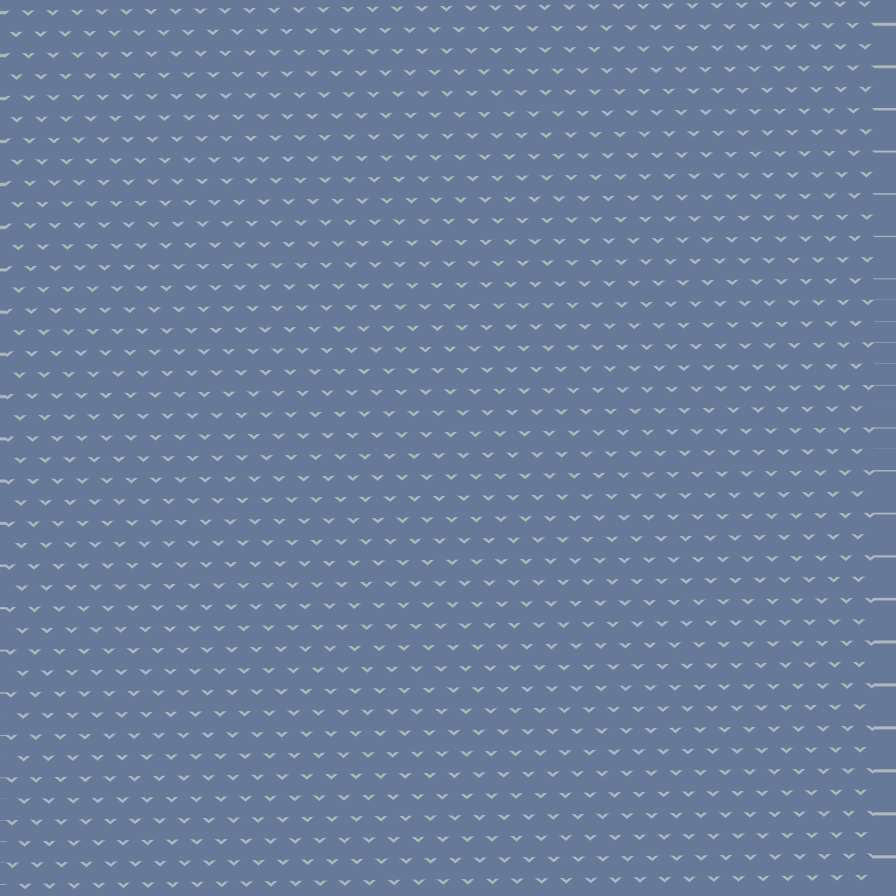
This pattern is drawn by a Shadertoy shader. Its source:

```glsl
const vec3 SLATE_BLUE = vec3(0.405, 0.476, 0.600);
const vec3 PALE_GREY = vec3(0.680, 0.725, 0.750);

const float TILT = 0.0106;                      // radians, counter-clockwise
const vec2 PITCH = vec2(21.09, 18.256) / 768.0; // spacing across and down
const vec2 ANCHOR = vec2(0.0313, 0.9853);       // centre of one chevron
const vec2 SIDE_LIMITS = vec2(0.0065, 0.9758);  // beyond these the edge smears

vec2 rotate(vec2 p, float angle) {
    float c = cos(angle), s = sin(angle);
    return vec2(c * p.x + s * p.y, c * p.y - s * p.x);
}

// Centre-relative position in a lattice whose odd rows shift by half a step
vec2 staggeredCell(vec2 p, vec2 pitch) {
    float row = floor(p.y / pitch.y + 0.5);
    float column = p.x / pitch.x - 0.5 * mod(row, 2.0);
    return vec2(fract(column + 0.5) - 0.5, p.y / pitch.y - row) * pitch;
}

// V shape with level tips; thickness is measured vertically
float chevronDistance(vec2 p, vec2 halfSize, float thickness) {
    float slope = 2.0 * halfSize.y / halfSize.x;
    float rise = p.y + halfSize.y - 0.5 * thickness - slope * abs(p.x);
    float arms = (abs(rise) - 0.5 * thickness) / sqrt(1.0 + slope * slope);
    return max(arms, p.y - halfSize.y);
}

float coverage(float distanceToEdge, float pixel) {
    return clamp(0.5 - distanceToEdge / pixel, 0.0, 1.0);
}

void mainImage(out vec4 fragColor, in vec2 fragCoord) {
    vec2 uv = fragCoord / iResolution.xy;
    float pixel = 1.0 / min(iResolution.x, iResolution.y);

    // Stretch the outermost column sideways into the margins
    uv.x = clamp(uv.x, SIDE_LIMITS.x, SIDE_LIMITS.y);

    // Tilted, staggered rows of chevrons
    vec2 cell = staggeredCell(rotate(uv - ANCHOR, TILT), PITCH);
    float d = chevronDistance(cell, vec2(0.00716, 0.0030), 0.0034);

    fragColor = vec4(mix(SLATE_BLUE, PALE_GREY, coverage(d, pixel)), 1.0);
}
```
